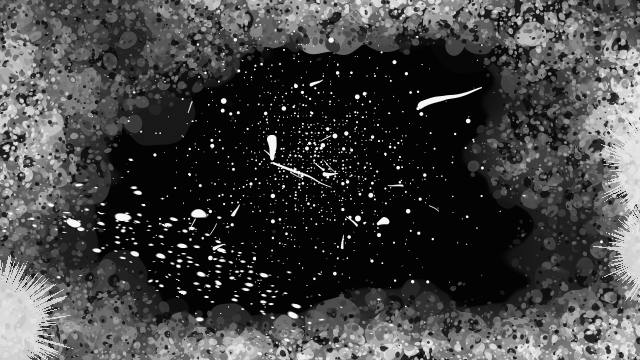
Write a WebGL 1 fragment shader that draws this background.

```glsl
precision highp float;
// Monochrome paint splatter: a mottled frame of overlapping blots around a black
// centre. A tone field steers layered random discs; fine spray, drips and spiky
// bursts are then painted over them in white.
uniform vec2 u_resolution;

const float BLACK = 0.012, WHITE = 0.97;
const int BLOT_LAYERS = 9;
const float BLOT_CELL = 0.2;    // cell size of the largest blots
const float BLOT_SHRINK = 0.7;  // size ratio between layers
const float BLOT_ALPHA = 0.78;
const float DARK_BLOTS = 0.13;  // share of blots painted dark
const float EDGE_WARP = 0.016;
const int DRIPS = 16;
const vec2 SPRAY = vec2(0.87, 0.56), STREAKS = vec2(0.58, 0.26);

vec3 hash3(vec2 p) {
  vec3 q = fract(p.xyx * vec3(0.1031, 0.1030, 0.0973));
  q += dot(q, q.yxz + 33.33);
  return fract((q.xxy + q.yzz) * q.zyx);
}
float corner(vec2 cell, vec2 offset) {
  return dot(hash3(cell).xy * 2.0 - 1.0, offset);
}
float gradientNoise(vec2 p) {
  vec2 i = floor(p), f = fract(p), u = f * f * (3.0 - 2.0 * f), e = vec2(1, 0);
  return mix(mix(corner(i, f), corner(i + e, f - e), u.x),
             mix(corner(i + e.yx, f - e.yx), corner(i + 1.0, f - 1.0), u.x), u.y);
}
vec2 rotate(vec2 p, float a) {
  return vec2(cos(a) * p.x + sin(a) * p.y, cos(a) * p.y - sin(a) * p.x);
}
// Soft elliptical spot.
float glow(vec2 p, float x, float y, float rx, float ry) {
  vec2 d = (p - vec2(x, y)) / vec2(rx, ry);
  return exp(-dot(d, d));
}
// Antialiased coverage of a signed distance.
float cover(float d) { return clamp(0.5 - d * u_resolution.y, 0.0, 1.0); }

// Amount of paint around the frame.
float frameTone(vec2 p) {
  float left = 0.5 * glow(p, 0.05, 0.8, 0.24, 0.3) + 0.45 * glow(p, 0.0, 0.5, 0.23, 0.22)
    + 0.6 * glow(p, 0.0, 0.08, 0.18, 0.16) + 0.28 * glow(p, 0.3, 0.16, 0.16, 0.11);
  float top = 0.28 * glow(rotate(p - vec2(0.54, 0.83), 0.4), 0.0, 0.0, 0.24, 0.09)
    + 0.4 * glow(p, 0.5, 1.02, 0.2, 0.12) + 0.6 * glow(p, 0.88, 1.02, 0.26, 0.11)
    + 0.7 * glow(p, 1.22, 1.03, 0.24, 0.12) + 0.5 * glow(p, 1.5, 0.9, 0.14, 0.15);
  float right = 0.55 * glow(p, 1.72, 0.75, 0.13, 0.24) + 0.8 * glow(p, 1.8, 0.45, 0.09, 0.35)
    + 0.36 * glow(p, 1.47, 0.58, 0.16, 0.12) + 0.16 * glow(p, 1.55, 0.32, 0.2, 0.2);
  float bottom = 0.75 * glow(p, 1.2, 0.0, 0.42, 0.1) + 0.6 * glow(p, 1.7, 0.03, 0.22, 0.13)
    + 0.6 * glow(p, 0.58, 0.0, 0.36, 0.09) + 0.15 * glow(p, 1.07, 0.17, 0.24, 0.08);
  return min(left + top + right + bottom, 1.0);
}
// Overlapping flat discs, from large and dull to small and bright.
float paintBlots(vec2 p, float shade) {
  float cell = BLOT_CELL;
  for (int layer = 0; layer < BLOT_LAYERS; layer++) {
    float n = float(layer), depth = n / float(BLOT_LAYERS - 1);
    for (int k = 0; k < 9; k++) {
      vec2 id = floor(p / cell) + vec2(mod(float(k), 3.0), floor(float(k) / 3.0)) - 1.0;
      vec3 h = hash3(id + 41.0 * n + 17.0);
      vec2 centre = (id + 0.15 + 0.7 * h.xy) * cell;
      float d = length(p - centre) - cell * mix(0.16, 0.56, h.z * h.z);
      if (d * u_resolution.y < 0.5) {
        vec3 g = hash3(id + 67.0 * n + 131.0);
        float tone = frameTone(centre);
        float present = step(g.x, smoothstep(0.07, 0.3, tone) * mix(0.95, 0.5, depth));
        float ink = min(tone * mix(0.6, 1.4, g.y) + 0.22 * depth * g.y, 0.93);
        ink = mix(ink, 0.03, step(g.z, DARK_BLOTS));
        shade = mix(shade, ink, cover(d) * present * BLOT_ALPHA);
      }
    }
    cell *= BLOT_SHRINK;
  }
  return shade;
}
// One jittered droplet per cell, kept according to density.
float droplets(vec2 p, float cell, float density) {
  vec2 id = floor(p / cell);
  vec3 h = hash3(id + 211.0 + 900.0 * cell);
  float size = hash3(id + 317.0).x;
  float d = length(p - (id + 0.25 + 0.5 * h.xy) * cell) - cell * mix(0.08, 0.27, size * size);
  return cover(d) * step(h.z, density);
}
// Line from a along ab that tapers from radius r to tip.
float drip(vec2 p, vec2 a, vec2 ab, float r, float tip) {
  float t = clamp(dot(p - a, ab) / dot(ab, ab), 0.0, 1.0);
  return cover(length(p - a - ab * t) - mix(r, tip, t));
}
// Blot with spikes of uneven length.
float burst(vec2 p, vec2 centre, float radius, float spike) {
  vec2 d = p - centre;
  float angle = atan(d.y, abs(d.x) + 0.001);
  float n = abs(gradientNoise(vec2(angle * 16.0, centre.y * 3.0 + 0.4)))
          + 0.6 * abs(gradientNoise(vec2(angle * 41.0, 7.3)));
  return cover(length(d) - radius * (1.0 + spike * n));
}
void main() {
  vec2 p = gl_FragCoord.xy / u_resolution.y;
  vec2 q = p + EDGE_WARP * vec2(gradientNoise(p * 17.0), gradientNoise(p * 17.0 + 53.0));
  // Ground wash, blots and bursts
  float tone = frameTone(q);
  float wash = smoothstep(0.13, 0.15, tone + 0.12 * gradientNoise(q * 9.0));
  float shade = paintBlots(q, BLACK + 0.6 * tone * wash);
  float spikes = max(burst(p, vec2(-0.02, 0.09), 0.11, 2.2),
    max(burst(p, vec2(1.83, 0.53), 0.1, 1.6), burst(p, vec2(1.83, 0.3), 0.09, 1.5)));
  shade = mix(shade, 0.9, spikes * 0.85);
  // Fine central spray and stretched spray at lower left
  float halo = glow(p, SPRAY.x, SPRAY.y, 0.3, 0.27), core = glow(p, SPRAY.x, 0.58, 0.11, 0.1);
  float band = glow(rotate(p - STREAKS, -0.42), 0.0, 0.0, 0.31, 0.1)
             + glow(p, 0.22, 0.375, 0.18, 0.025);
  vec2 streak = rotate(q, -0.16) * vec2(0.5, 1.0);
  float white = 0.0, cell = 0.011;
  for (int i = 0; i < 3; i++) {
    white = max(white, droplets(p, cell, 0.011 / cell * (0.35 * halo + 0.45 * core)));
    white = max(white, droplets(streak, cell * 1.25, 0.55 * band));
    cell *= 1.75;
  }
  // Scattered squiggles and the main drips
  for (int i = 0; i < DRIPS; i++) {
    vec3 h = hash3(vec2(float(i) * 7.0 + 3.0, 29.0));
    vec2 a = SPRAY + (h.xy - 0.5) * vec2(0.72, 0.56);
    white = max(white, drip(q, a, rotate(vec2(0.035, 0), h.z * 6.28), 0.001 + 0.005 * h.z * h.z, 0.001));
  }
  white = max(white, drip(q, vec2(0.755, 0.61), vec2(0.007, -0.045), 0.013, 0.005));
  white = max(white, drip(q, vec2(0.765, 0.55), vec2(0.155, -0.07), 0.004, 0.001));
  white = max(white, drip(q, vec2(1.17, 0.71), vec2(0.165, 0.045), 0.009, 0.002));
  white = max(white, drip(q, vec2(1.07, 0.385), vec2(-0.02, -0.01), 0.011, 0.004));
  gl_FragColor = vec4(vec3(mix(shade, WHITE, white)), 1.0);
}
```
